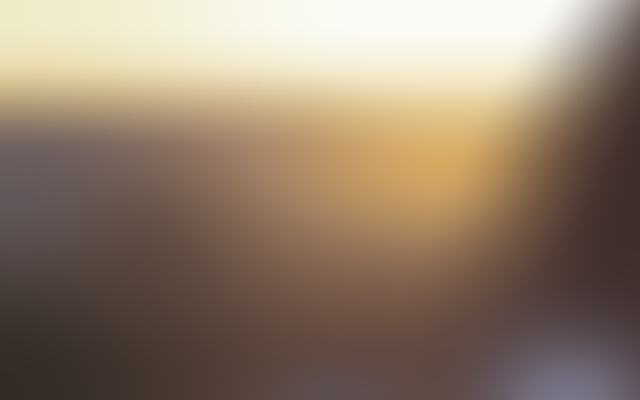
Give the GLSL for this background, as a WebGL 2 fragment shader.

```glsl
#version 300 es
precision highp float;

#define HORIZON_TOP 0.15
#define HORIZON_END 0.39
#define EDGE_SOFTNESS 0.13
#define GOLD_STRENGTH 0.9
#define HAZE_STRENGTH 0.95
#define SHADOW_COLOR vec3(0.25, 0.18, 0.17)
#define GOLD_COLOR vec3(0.86, 0.68, 0.38)
#define HAZE_COLOR vec3(0.49, 0.48, 0.56)

uniform vec2 u_resolution;
out vec4 fragColor;

// Soft elliptical falloff, one at its centre
float glow(vec2 p, vec2 center, vec2 radius) {
    vec2 d = (p - center) / radius;
    return exp(-dot(d, d));
}

// Pale light that warms toward the horizon
vec3 skyColor(vec2 p) {
    float across = smoothstep(0.0, 0.6, p.x);
    vec3 high = mix(vec3(0.94, 0.92, 0.78), vec3(0.985, 0.985, 0.965), across);
    vec3 low = mix(vec3(0.88, 0.77, 0.52), vec3(0.93, 0.86, 0.65), across);
    return mix(high, low, smoothstep(0.05, 0.32, p.y));
}

// Brown ground, darker toward the bottom and left
vec3 groundColor(vec2 p) {
    float across = smoothstep(0.0, 0.57, p.x);
    vec3 near = mix(vec3(0.20, 0.17, 0.15), vec3(0.38, 0.28, 0.24), across);
    vec3 far = mix(vec3(0.45, 0.39, 0.38), vec3(0.70, 0.55, 0.43), across);
    vec3 color = mix(far, near, smoothstep(0.3, 0.95, p.y));

    // Dark hollow, cool left side and cool patch at the bottom
    color = mix(color, vec3(0.31, 0.23, 0.20),
                0.45 * glow(p, vec2(0.23, 0.62), vec2(0.14, 0.20)));
    color = mix(color, vec3(0.38, 0.35, 0.37),
                0.5 * glow(p, vec2(0.03, 0.50), vec2(0.12, 0.15)));
    color = mix(color, vec3(0.36, 0.33, 0.36),
                0.6 * glow(p, vec2(0.52, 1.0), vec2(0.12, 0.10)));

    // Golden light
    return mix(color, GOLD_COLOR,
               GOLD_STRENGTH * glow(p, vec2(0.70, 0.38), vec2(0.20, 0.20)));
}

// Curved dark mass along the right side
float edgeShadow(vec2 p) {
    float center = 0.98 - 0.42 * p.y + 0.22 * p.y * p.y;
    float width = EDGE_SOFTNESS + 0.06 * p.y;
    return smoothstep(center - width, center + width, p.x);
}

void main() {
    // Canvas units, with y measured down from the top
    vec2 p = gl_FragCoord.xy / u_resolution;
    p.y = 1.0 - p.y;

    // Horizon dips slightly below the brightest light
    float dip = 0.03 * smoothstep(0.45, 0.7, p.x);
    float ground = smoothstep(HORIZON_TOP + dip, HORIZON_END + dip, p.y);
    vec3 color = mix(skyColor(p), groundColor(p), ground);

    color = mix(color, SHADOW_COLOR, edgeShadow(p));

    // Cool haze in the lower right
    color = mix(color, HAZE_COLOR,
                HAZE_STRENGTH * glow(p, vec2(0.89, 1.02), vec2(0.14, 0.19)));

    fragColor = vec4(color, 1.0);
}
```
